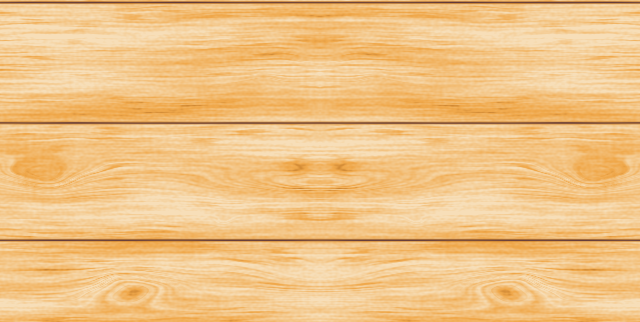
This texture is drawn by a WebGL 2 fragment shader. Its source:

```glsl
#version 300 es
precision highp float;
// Honey-coloured wooden planks with mirrored grain, oval figures and dark seams.

uniform vec2 u_resolution;
out vec4 outColor;

const vec3 CREAM = vec3(0.967, 0.87, 0.72);
const vec3 HONEY = vec3(0.94, 0.66, 0.295);
const vec3 OCHRE = vec3(0.74, 0.46, 0.15);
const vec3 SEAM_BROWN = vec3(0.53, 0.34, 0.23);
const vec3 SEAM_PLUM = vec3(0.40, 0.24, 0.23);

// Seam heights, with the canvas height as unit
const float SEAMS[3] = float[3](0.254, 0.618, 0.992);

vec2 gradientAt(vec2 cell) {
    float h = fract(sin(dot(cell, vec2(127.1, 311.7))) * 43758.55);
    float angle = 6.2832 * h;
    return vec2(cos(angle), sin(angle));
}

float gradientNoise(vec2 p) {
    vec2 i = floor(p), f = fract(p);
    vec2 u = f * f * f * (f * (f * 6.0 - 15.0) + 10.0);
    float a = dot(gradientAt(i), f);
    float b = dot(gradientAt(i + vec2(1, 0)), f - vec2(1, 0));
    float c = dot(gradientAt(i + vec2(0, 1)), f - vec2(0, 1));
    float d = dot(gradientAt(i + vec2(1, 1)), f - vec2(1, 1));
    return mix(mix(a, b, u.x), mix(c, d, u.x), u.y);
}

// Soft elliptical bump: 1 at the centre, fading to 0
float bump(vec2 p, vec2 centre, vec2 radius) {
    vec2 q = (p - centre) / radius;
    return exp(-dot(q, q));
}

// Height field whose level lines are the growth rings
float ringHeight(vec2 p, float seed) {
    float h = p.y + 0.014 * gradientNoise(vec2(p.x * 2.2, p.y * 5.0) + seed);
    h += 0.004 * gradientNoise(vec2(p.x * 9.0, p.y * 24.0) + seed);
    // Irregular outlines for the figures
    vec2 w = p;
    w.x += 0.05 * gradientNoise(vec2(p.x * 5.0, p.y * 16.0) + seed + 9.0);
    w.y += 0.014 * gradientNoise(vec2(p.x * 7.0, p.y * 12.0) + seed + 23.0);
    h += 0.100 * bump(w, vec2(0.00, 0.430), vec2(0.27, 0.040));
    h += 0.100 * bump(w, vec2(0.86, 0.455), vec2(0.12, 0.050));
    h += 0.022 * bump(w, vec2(0.28, 0.313), vec2(0.025, 0.018));
    h -= 0.100 * bump(w, vec2(0.59, 0.108), vec2(0.11, 0.045));
    h += 0.050 * bump(w, vec2(0.00, 0.140), vec2(0.16, 0.045));
    h += 0.015 * bump(w, vec2(0.00, 0.835), vec2(0.08, 0.030));
    h -= 0.018 * bump(w, vec2(0.19, 0.745), vec2(0.06, 0.022));
    return h;
}

// Broad pale and deep areas of the boards
float boardTone(vec2 p) {
    float tone = 0.46;
    tone -= 0.32 * bump(p, vec2(0.00, 0.560), vec2(0.42, 0.055));
    tone -= 0.30 * bump(p, vec2(0.00, 0.140), vec2(0.34, 0.065));
    tone -= 0.26 * bump(p, vec2(0.62, 0.100), vec2(0.16, 0.060));
    tone -= 0.26 * bump(p, vec2(0.95, 0.060), vec2(0.20, 0.030));
    tone -= 0.22 * bump(p, vec2(0.85, 0.800), vec2(0.35, 0.070));
    tone -= 0.18 * bump(p, vec2(0.35, 0.350), vec2(0.45, 0.050));
    tone += 0.24 * bump(p, vec2(0.86, 0.455), vec2(0.12, 0.050));
    tone += 0.16 * bump(p, vec2(0.00, 0.425), vec2(0.27, 0.035));
    tone += 0.14 * bump(p, vec2(0.10, 0.840), vec2(0.35, 0.050));
    tone += 0.32 * bump(p, vec2(0.50, 0.660), vec2(0.80, 0.040));
    tone += 0.32 * bump(p, vec2(0.75, 0.225), vec2(0.60, 0.040));
    return tone;
}

// Thin line along the zero crossings of stretched noise
float grainLine(vec2 p, float width) {
    return 1.0 - smoothstep(0.0, width, abs(gradientNoise(p)));
}

// Layered rings, fibres and broken dark streaks; 0 is pale, 1 is deep
float grainTone(vec2 p, float seed) {
    float h = ringHeight(p, seed);
    float tone = boardTone(p);
    tone += 0.70 * gradientNoise(vec2(p.x * 1.4, h * 8.0) + seed);
    tone += 0.30 * gradientNoise(vec2(p.x * 1.8, h * 36.0) + seed);
    tone += 0.46 * gradientNoise(vec2(p.x * 3.0, h * 115.0) + seed);
    tone += 0.26 * gradientNoise(vec2(p.x * 14.0, p.y * 125.0) + seed);
    tone += 0.22 * gradientNoise(p * vec2(75.0, 125.0) + seed);
    // Lines and streaks fade in and out in patches
    float patches = gradientNoise(vec2(p.x * 2.5, h * 13.0) + seed + 73.0);
    float line = grainLine(vec2(p.x * 1.6, h * 48.0) + seed + 19.0, 0.13);
    tone += 0.26 * line * smoothstep(-0.35, 0.20, patches);
    float streak = gradientNoise(vec2(p.x * 7.0, h * 110.0) + seed + 41.0);
    tone += 0.45 * smoothstep(0.12, 0.40, streak) * smoothstep(-0.10, 0.25, patches);
    return tone - 0.04;
}

vec3 woodColor(float tone) {
    vec3 wood = mix(CREAM, HONEY, clamp(tone, 0.0, 1.0));
    return mix(wood, OCHRE, 0.8 * smoothstep(1.0, 1.6, tone));
}

void main() {
    float pixel = 1.0 / u_resolution.y;
    vec2 p = gl_FragCoord.xy * pixel;
    // Left and right halves mirror each other
    p.x = abs(p.x - 0.5 * u_resolution.x * pixel);

    // Find the board and the nearest seam
    float board = 0.0, gap = 1.0;
    for (int i = 0; i < 3; i++) {
        board += step(SEAMS[i], p.y);
        gap = min(gap, abs(p.y - SEAMS[i]));
    }
    vec3 color = woodColor(grainTone(p, board * 17.3 + 5.7));

    // Ochre edge, then the dark joint of slightly uneven width
    float wear = gradientNoise(vec2(p.x * 6.0, board * 3.0 + 0.5));
    color = mix(color, OCHRE, 0.75 * (1.0 - smoothstep(0.002, 0.007, gap)));
    float halfWidth = 0.0022 + 0.0008 * wear;
    float joint = 1.0 - smoothstep(-0.5 * pixel, 0.5 * pixel, gap - halfWidth);
    color = mix(color, mix(SEAM_BROWN, SEAM_PLUM, 0.5 + wear), joint);
    outColor = vec4(color, 1.0);
}
```
